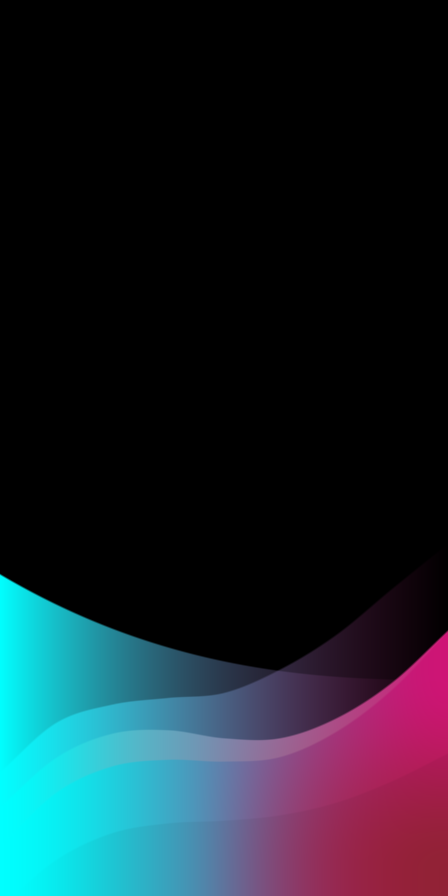
Write a Shadertoy shader that draws this background.

```glsl
#define CYAN vec3(0.0, 1.0, 1.0)
#define MAGENTA vec3(0.81, 0.08, 0.46)
#define EMBER vec3(0.60, 0.14, 0.22)
#define FROST vec3(0.78, 0.62, 0.66)
#define BACK_FADE 1.3
#define FROST_AMOUNT 0.27
#define MID_DIM 0.07
#define FLOOR_SHADE 0.95

const int KNOTS = 9;

// Wave crest heights at evenly spaced x, as fractions of the canvas height
const float VEIL[KNOTS] = float[](0.138, 0.193, 0.2135, 0.221, 0.2266, 0.2526, 0.291, 0.3425, 0.393);
const float CREST[KNOTS] = float[](0.099, 0.154, 0.181, 0.185, 0.176, 0.176, 0.198, 0.238, 0.296);
const float BODY[KNOTS] = float[](0.055, 0.115, 0.1445, 0.152, 0.150, 0.155, 0.183, 0.230, 0.295);
const float GROUND[KNOTS] = float[](-0.013, 0.040, 0.070, 0.081, 0.084, 0.090, 0.104, 0.128, 0.159);

// Smooth Catmull-Rom curve through the knots
float wave(float knots[KNOTS], float x) {
    float s = clamp(x, 0.0, 1.0) * float(KNOTS - 1);
    int i = min(int(s), KNOTS - 2);
    float t = s - float(i);
    float b = knots[i], c = knots[i + 1];
    float a = i > 0 ? knots[i - 1] : 2.0 * b - c;
    float d = i < KNOTS - 2 ? knots[i + 2] : 2.0 * c - b;
    return b + 0.5 * t * (c - a + t * (2.0 * a - 5.0 * b + 4.0 * c - d
             + t * (3.0 * (b - c) + d - a)));
}

// Antialiased coverage of the area under a curve
float below(float height, float y) {
    float edge = fwidth(y - height);
    return smoothstep(edge, -edge, y - height);
}

void mainImage(out vec4 fragColor, in vec2 fragCoord) {
    vec2 uv = fragCoord / iResolution.xy;
    float x = uv.x, y = uv.y;
    vec3 hue = mix(CYAN, MAGENTA, x);
    vec3 color = vec3(0.0);

    // Back sweep, fading into black on the right
    float sweep = 0.241 + 0.118 * pow(1.0 - x, 2.5);
    color = mix(color, hue, below(sweep, y) * pow(1.0 - x, BACK_FADE));

    // Translucent veil
    color = mix(color, hue, below(wave(VEIL, x), y) * (1.0 - x));

    // Solid front gradient, warmer towards the lower right
    vec3 front = mix(CYAN, MAGENTA, smoothstep(0.0, 1.0, x));
    front *= 1.0 - MID_DIM * sin(3.14159 * x);
    float warmth = (1.0 - smoothstep(0.03, 0.25, y)) * smoothstep(0.4, 1.0, x);
    front = mix(front, EMBER, warmth);

    // Frosted rim between the crest and the body
    float rim = 1.0 - below(wave(BODY, x), y);
    float rimFade = smoothstep(0.0, 0.35, x) * (1.0 - 0.6 * smoothstep(0.6, 1.0, x));
    front = mix(front, FROST, FROST_AMOUNT * rim * rimFade);

    // Shaded lowest wave
    front *= mix(1.0, FLOOR_SHADE, below(wave(GROUND, x), y) * smoothstep(0.0, 0.3, x));

    color = mix(color, front, below(wave(CREST, x), y));
    fragColor = vec4(color, 1.0);
}
```
